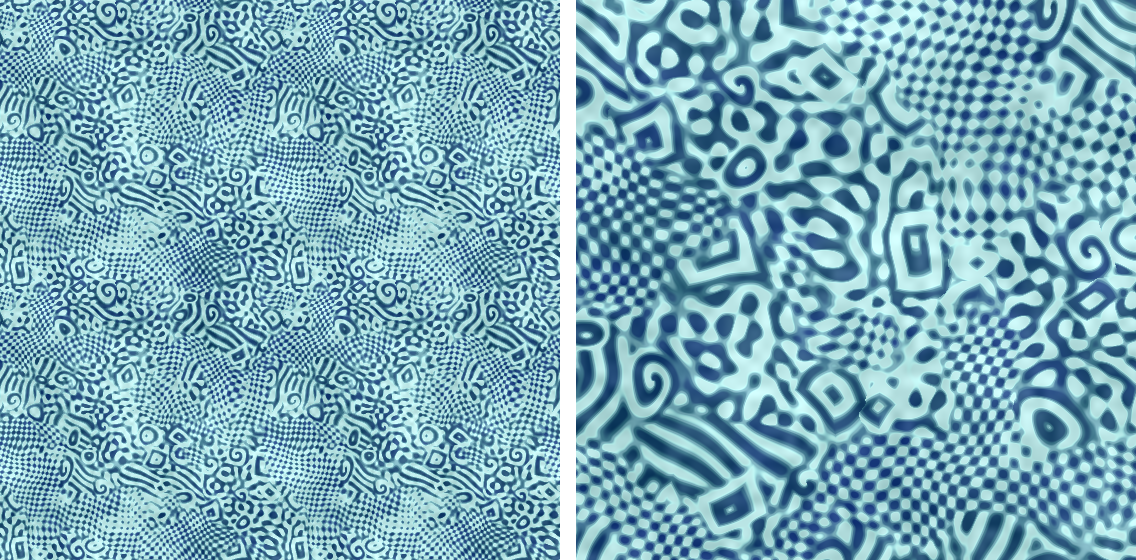
Left, the full canvas; right, a detail of the centre.
Reproduce this pattern procedurally as a WebGL 1 fragment shader.

```glsl
precision highp float;

uniform vec2 u_resolution;

const float TAU = 6.2831853;

float hash(vec2 c) {
  return fract(sin(dot(c, vec2(127.1, 311.7))) * 43758.5453);
}

// Value noise that wraps after n cells
float tileNoise(vec2 p, float n) {
  p *= n;
  vec2 i = floor(p), f = fract(p);
  f = f * f * (3.0 - 2.0 * f);
  vec2 a = mod(i, n), b = mod(i + 1.0, n);
  return mix(mix(hash(a), hash(vec2(b.x, a.y)), f.x),
             mix(hash(vec2(a.x, b.y)), hash(b), f.x), f.y);
}

vec2 warp(vec2 p, float n) {
  return vec2(tileNoise(p, n), tileNoise(p + 0.37, n)) - 0.5;
}

// Checkered dots; whole wave numbers keep the tile seamless
float dots(vec2 p, vec2 k) {
  return 1.6 * sin(TAU * dot(k, p)) * sin(TAU * dot(vec2(-k.y, k.x), p));
}

// Winding strokes: waves of similar length in many directions
float maze(vec2 p) {
  float sum = 0.0;
  for (int i = 0; i < 14; i++) {
    float id = float(i), angle = id * TAU / 28.0;
    float frequency = 32.0 + 6.0 * hash(vec2(id, 3.0));
    vec2 k = floor(frequency * vec2(cos(angle), sin(angle)) + 0.5);
    sum += cos(TAU * (dot(k, p) + hash(vec2(id, 8.0))));
  }
  return sum * 0.42;
}

// Scattered rings, curls and rounded boxes: x = stroke, y = coverage
vec2 curls(vec2 p) {
  const float CELLS = 10.0;
  vec2 base = floor(p * CELLS), best = vec2(0.0);
  for (int y = -1; y <= 1; y++) {
    for (int x = -1; x <= 1; x++) {
      vec2 cell = base + vec2(x, y);
      vec2 id = mod(cell, CELLS);
      vec2 jitter = vec2(hash(id + 11.0), hash(id + 23.0));
      vec2 d = p - (cell + 0.2 + 0.6 * jitter) / CELLS;
      float turn = TAU * hash(id + 31.0);
      d = mat2(cos(turn), -sin(turn), sin(turn), cos(turn)) * d;
      d.x *= 0.7 + 0.4 * jitter.y;
      float boxy = step(0.6, hash(id + 47.0));
      float dist = mix(length(d), max(abs(d.x), abs(d.y)), 0.7 * boxy);
      float spiral = step(0.6, hash(id + 53.0)) * (1.0 - boxy);
      float size = mix(0.022, 0.062, hash(id + 61.0));
      float cover = step(0.3, hash(id + 71.0)) * (1.0 - smoothstep(size * 0.6, size, dist));
      float stroke = cos(TAU * (37.0 * dist + hash(id + 83.0)) + spiral * atan(d.y, d.x + 1e-5));
      if (cover > best.y) best = vec2(1.3 * stroke, cover);
    }
  }
  return best;
}

void main() {
  vec2 uv = gl_FragCoord.xy / u_resolution;
  vec2 p = uv * 2.0;

  // Slight drift makes the four copies differ
  float drift = tileNoise(uv, 11.0) - 0.5;
  vec2 bent = p + 0.04 * warp(p, 5.0) + 0.022 * warp(p, 16.0) + 0.003 * drift;

  // Patches of dots, strokes, stripes and curls
  float lattice = mix(dots(bent, vec2(30.0, 19.0)), dots(bent, vec2(35.0, -7.0)),
                      smoothstep(0.46, 0.54, tileNoise(p + 0.61, 5.0)));
  float patches = 0.55 * tileNoise(p + 0.13, 7.0) + 0.45 * tileNoise(p, 13.0);
  patches += 0.08 * cos(TAU * (p.x + 2.0 * p.y - 0.77));
  float dotted = smoothstep(0.46, 0.58, patches);
  float stripes = mix(sin(TAU * dot(vec2(17.0, 30.0), bent)), sin(TAU * dot(vec2(32.0, -14.0), bent)),
                      smoothstep(0.45, 0.55, tileNoise(p + 0.67, 6.0)));
  float striped = smoothstep(0.58, 0.7, tileNoise(p + 0.91, 10.0));
  float tone = mix(mix(maze(bent), 1.2 * stripes, striped), lattice, dotted);
  vec2 curl = curls(p + 0.026 * warp(p, 19.0));
  float curled = curl.y * (1.0 - 0.85 * dotted);
  tone = mix(tone, curl.x, curled);

  // Uneven ink: faded and dense patches, broken strokes, pale areas
  tone *= 0.75 + 0.6 * tileNoise(p + 0.53, 12.0);
  tone += 0.45 * (tileNoise(p, 33.0) - 0.5) + 0.2 * drift;
  tone += 0.75 * (tileNoise(p + 0.17, 8.0) - 0.5);
  tone += 0.8 * smoothstep(0.72, 0.9, tileNoise(p + 0.29, 12.0));

  // Blue ink gathers in the dots, teal in the strokes
  float blue = clamp(0.5 * dotted + 1.3 * (tileNoise(p + 0.71, 17.0) - 0.45), 0.0, 1.0);
  vec3 deep = mix(vec3(0.15, 0.32, 0.46), vec3(0.14, 0.27, 0.53), blue);
  vec3 ink = mix(vec3(0.26, 0.48, 0.56), vec3(0.29, 0.47, 0.63), blue);
  vec3 color = mix(deep, ink, smoothstep(-1.15, -0.55, tone));
  color = mix(color, vec3(0.49, 0.70, 0.75), smoothstep(-0.5, -0.05, tone));
  color = mix(color, vec3(0.73, 0.90, 0.90), smoothstep(0.03, 0.5, tone));

  // Bright rim beside each stroke, uneven paper
  color += vec3(0.0, 0.05, 0.04) * smoothstep(0.05, 0.3, tone) * (1.0 - smoothstep(0.35, 0.8, tone));
  color += 0.14 * (tileNoise(p + 0.43, 71.0) - 0.5);
  color += 0.13 * (tileNoise(p + 0.83, 7.0) - 0.5);
  gl_FragColor = vec4(color, 1.0);
}
```
